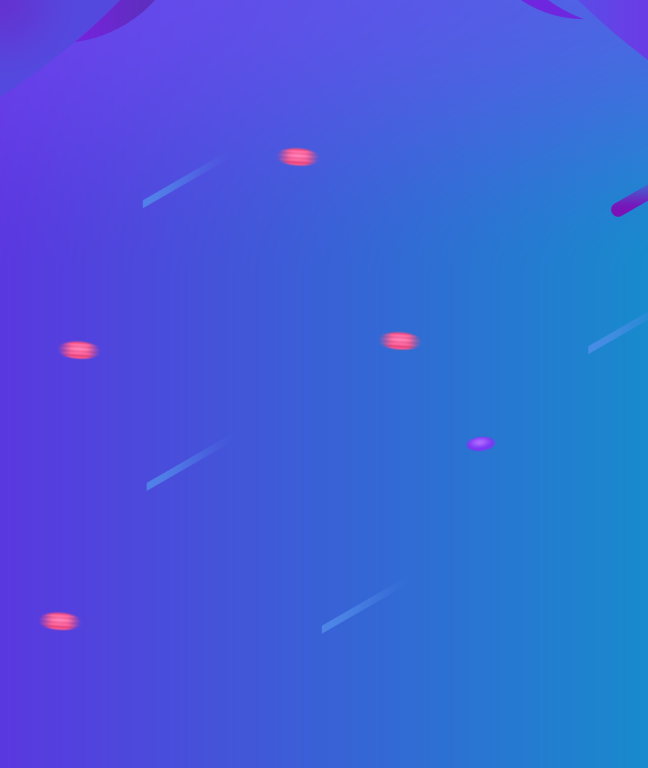
This background is drawn by a Shadertoy shader. Its source:

```glsl
// Violet-to-azure gradient with curved top corners, slanted light streaks and small glowing ovals.

const vec2 SLANT = vec2(0.866, 0.5);

// Antialiased coverage of a signed distance (negative inside)
float fill(float dist, float pixel) {
    return 1.0 - smoothstep(-0.5 * pixel, 0.5 * pixel, dist);
}

float circle(vec2 p, vec2 center, float radius) {
    return length(p - center) - radius;
}

vec2 rotate(vec2 p, float angle) {
    float c = cos(angle), s = sin(angle);
    return vec2(c * p.x + s * p.y, c * p.y - s * p.x);
}

// Horizontal gradient with a violet haze falling from the top
vec3 backdrop(vec2 uv) {
    vec3 base = mix(vec3(0.355, 0.2175, 0.877), vec3(0.093, 0.5425, 0.802), uv.x);
    float haze = 0.55 * smoothstep(0.64, 1.03, uv.y);
    return mix(base, vec3(0.48, 0.28, 0.97), haze);
}

// Band with an upright cut at its start, fading along the slant
float streak(vec2 p, vec2 start, float pixel) {
    vec2 d = p - start;
    float across = abs(dot(d, vec2(-SLANT.y, SLANT.x))) - 0.0045;
    float fade = 1.0 - smoothstep(0.0, 0.125, d.x);
    return fill(across, pixel) * fill(-d.x, pixel) * fade;
}

float capsule(vec2 p, vec2 start, float span, float radius) {
    vec2 d = p - start;
    float along = clamp(dot(d, SLANT), 0.0, span);
    return length(d - SLANT * along) - radius;
}

// Glowing oval with feathered sides and fine horizontal ripples
vec3 ember(vec3 color, vec2 p, vec2 center) {
    vec2 q = rotate(p - center, -0.06) / vec2(0.032, 0.0128);
    float r = length(q);
    float alpha = (1.0 - smoothstep(0.72, 1.02, r))
                * (1.0 - smoothstep(0.25, 1.0, abs(q.x)));
    float ripple = 0.035 * sin(q.y * 14.0);
    float core = 1.0 - smoothstep(0.0, 0.85, length(q - vec2(0.0, 0.15)));
    vec3 glow = mix(vec3(0.94, 0.31, 0.53), vec3(1.0, 0.48, 0.69), core) + ripple;
    return mix(color, glow, alpha);
}

vec3 violetOval(vec3 color, vec2 p, vec2 center) {
    vec2 q = rotate(p - center, 0.1) / vec2(0.021, 0.0105);
    float alpha = 1.0 - smoothstep(0.72, 1.0, length(q));
    float core = 1.0 - smoothstep(0.0, 0.85, length(q - vec2(-0.05, 0.2)));
    return mix(color, mix(vec3(0.48, 0.22, 0.95), vec3(0.69, 0.41, 1.0), core), alpha);
}

// Large discs reaching in from the top corners, each with a crescent
vec3 corners(vec3 color, vec2 p, float pixel) {
    float leftDisc = circle(p, vec2(-0.4529, 1.5938), 0.8505);
    float leftLeaf = max(circle(p, vec2(0.0749, 1.1152), 0.1715), -leftDisc);
    float rightDisc = circle(p, vec2(1.3979, 1.6602), 0.9232);
    float rightLeaf = max(circle(p, vec2(0.7599, 1.1216), 0.1464),
                          -circle(p, vec2(0.8266, 1.1561), 0.1927));

    float fromCorner = smoothstep(0.0, 0.11, length(p - vec2(0.0, 1.0)));
    vec3 leftTint = mix(vec3(0.39, 0.20, 0.82), vec3(0.33, 0.285, 0.87), fromCorner);
    vec3 leafTint = mix(vec3(0.45, 0.14, 0.85), vec3(0.37, 0.18, 0.75),
                        smoothstep(0.10, 0.20, p.x));
    vec3 rightTint = mix(vec3(0.36, 0.29, 0.90), vec3(0.41, 0.24, 0.90),
                         smoothstep(0.75, 0.84, p.x));

    color = mix(color, leafTint, fill(leftLeaf, pixel));
    color = mix(color, leftTint, fill(leftDisc, pixel));
    color = mix(color, rightTint, fill(rightDisc, pixel));
    return mix(color, vec3(0.43, 0.15, 0.87), fill(rightLeaf, pixel));
}

void mainImage(out vec4 fragColor, in vec2 fragCoord) {
    const vec2 streakStarts[4] = vec2[4](
        vec2(0.186, 0.734), vec2(0.191, 0.366), vec2(0.419, 0.180), vec2(0.766, 0.544));
    const vec2 emberCenters[4] = vec2[4](
        vec2(0.388, 0.7956), vec2(0.521, 0.556), vec2(0.103, 0.544), vec2(0.078, 0.191));

    vec2 uv = fragCoord / iResolution.xy;
    vec2 p = uv * vec2(0.84375, 1.0);
    float pixel = 1.5 / iResolution.y;

    vec3 color = corners(backdrop(uv), p, pixel);

    // Streaks and embers
    for (int i = 0; i < 4; i++) {
        float light = streak(p, streakStarts[i], pixel);
        color = mix(color, vec3(0.32, 0.56, 0.92), 0.8 * light);
        color = ember(color, p, emberCenters[i]);
    }
    color = violetOval(color, p, vec2(0.626, 0.422));

    // Rounded bar at the right edge, fading upwards
    float bar = capsule(p, vec2(0.805, 0.727), 0.2, 0.0092);
    float barFade = smoothstep(0.725, 0.765, p.y);
    vec3 barTint = mix(vec3(0.48, 0.07, 0.72), vec3(0.25, 0.40, 0.82), barFade);
    color = mix(color, barTint, fill(bar, pixel));

    fragColor = vec4(color, 1.0);
}
```
